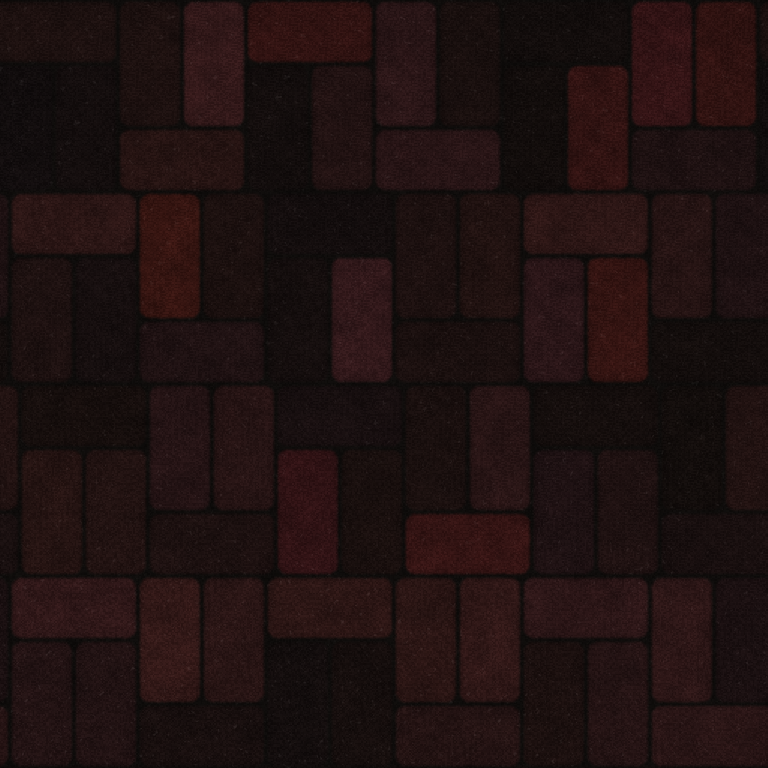
Give the GLSL for this texture, as a Shadertoy shader.

```glsl
// Dark red brick paving: alternating blocks of one flat and two upright bricks, in shifted rows.

float hash(vec2 p) {
    return fract(sin(dot(p, vec2(127.1, 311.7))) * 43758.5453);
}

// Value noise that wraps after the given number of cells
float noise(vec2 p, float period) {
    vec2 i = floor(p), f = fract(p);
    f = f * f * (3.0 - 2.0 * f);
    vec2 a = mod(i, period), b = mod(i + 1.0, period);
    return mix(mix(hash(a), hash(vec2(b.x, a.y)), f.x),
               mix(hash(vec2(a.x, b.y)), hash(b), f.x), f.y);
}

float fbm(vec2 uv, float period) {
    float sum = 0.0, amp = 0.5;
    for (int i = 0; i < 4; i++) {
        sum += amp * noise(uv * period, period);
        period *= 2.0;
        amp *= 0.6;
    }
    return sum / 1.088;
}

float roundBox(vec2 p, vec2 halfSize, float radius) {
    vec2 q = abs(p) - halfSize + radius;
    return length(max(q, 0.0)) + min(max(q.x, q.y), 0.0) - radius;
}

// Mostly dull tones from near black to mauve, with a few stronger reds
vec3 brickColor(vec2 id) {
    float tone = pow(hash(id + 3.7), 1.25);
    float hue = hash(id + 17.3);
    vec3 color = mix(vec3(0.066, 0.052, 0.05), vec3(0.192, 0.102, 0.105), tone);
    color *= mix(vec3(1.02, 0.93, 0.84), vec3(1.02, 0.94, 1.02), hue);
    vec3 red = mix(vec3(0.215, 0.08, 0.06), vec3(0.19, 0.07, 0.085), hue);
    return mix(color, red, 0.85 * step(0.91, hash(id + 41.9)));
}

void mainImage(out vec4 fragColor, in vec2 fragCoord) {
    vec2 uv = fragCoord / iResolution.xy;

    // Six blocks across, four rows, each row slid sideways
    vec2 p = uv * vec2(6.0, 4.0);
    float row = floor(p.y);
    p.x -= 0.155 * cos((row - 1.0) * 1.05);
    float col = mod(floor(p.x), 6.0);

    // Every other block is turned upside down
    vec2 q = fract(p) * vec2(2.0, 3.0);
    if (mod(col, 2.0) > 0.5) q.y = 3.0 - q.y;
    bool lying = q.y > 2.0;
    float part = lying ? 2.0 : floor(q.x);
    vec2 center = lying ? vec2(1.0, 2.5) : vec2(part + 0.5, 1.0);
    vec2 halfSize = lying ? vec2(1.0, 0.5) : vec2(0.5, 1.0);
    vec2 id = vec2(col * 3.0 + part, row);

    // Rounded brick with a soft edge
    float dist = roundBox(q - center, halfSize - 0.032, 0.15);
    dist += 0.015 * (noise(uv * 256.0, 256.0) - 0.5);
    float soft = max(0.035, 12.0 / iResolution.y);
    float mask = smoothstep(soft, -soft, dist);

    // Worn surface: small cloudy patches and slightly darker rims
    float cloud = fbm(uv, 40.0);
    vec3 brick = brickColor(id) * (0.78 + 0.44 * cloud);
    brick *= mix(0.93, 1.0, smoothstep(0.0, -0.12, dist));
    vec3 mortar = vec3(0.056, 0.047, 0.042) * (0.8 + 0.4 * cloud);
    vec3 color = mix(mortar, brick, mask);

    // Fine grain and sparse pale specks
    float grain = hash(floor(uv * 512.0) + 5.3) - 0.5;
    float speck = smoothstep(0.8, 1.0, noise(uv * 384.0 + 0.5, 384.0));
    color *= 1.0 + 0.2 * grain;
    color += (0.022 * grain + 0.065 * speck) * mix(0.65, 1.0, mask);

    fragColor = vec4(color, 1.0);
}
```
